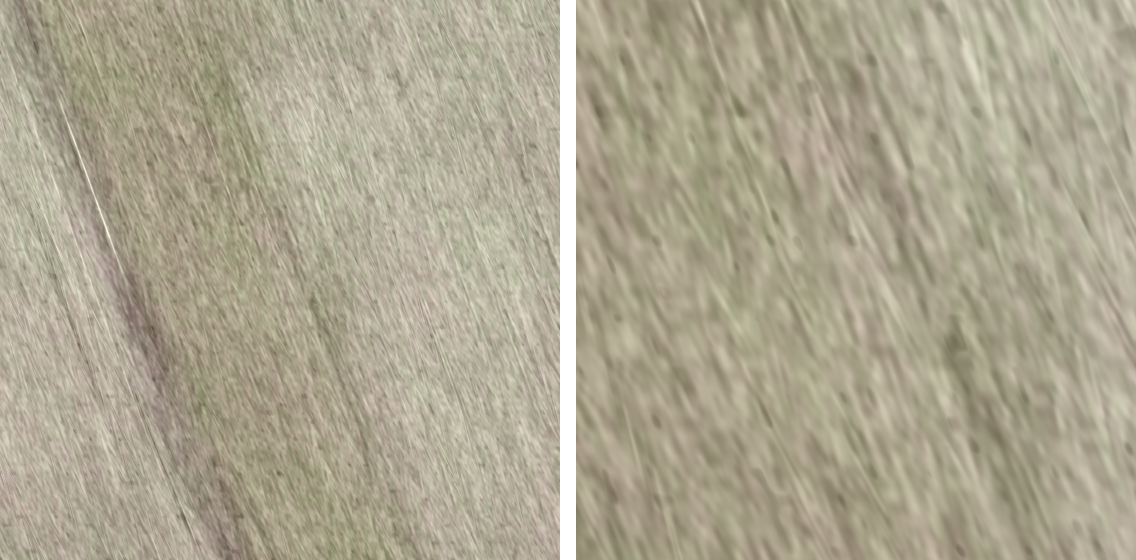
Left: the whole. Right: its middle third, enlarged.
A Shadertoy shader for this texture:

```glsl
// Weathered pale fibrous surface with slanted grain, a dark furrow and fine scratches
#define SLANT 0.37
#define GRAIN 0.15
#define SPECKLE 0.11
#define STREAK 0.13
#define PATCHES 0.11
#define FURROW_DEPTH 0.15
#define SCRATCHES 64
#define PALE vec3(0.722, 0.702, 0.628)
#define OLIVE vec3(0.645, 0.618, 0.515)
#define ROSE vec3(0.700, 0.660, 0.598)

float hash(vec2 p) {
    vec3 q = fract(vec3(p.xyx) * 0.1031);
    q += dot(q, q.yzx + 33.33);
    return fract((q.x + q.y) * q.z);
}

// Value noise centred on zero
float noise(vec2 p) {
    vec2 cell = floor(p), f = fract(p);
    f = f * f * (3.0 - 2.0 * f);
    float low = mix(hash(cell), hash(cell + vec2(1, 0)), f.x);
    float high = mix(hash(cell + vec2(0, 1)), hash(cell + vec2(1, 1)), f.x);
    return mix(low, high, f.y) - 0.5;
}

float fbm(vec2 p) {
    float sum = 0.0, gain = 0.6;
    for (int i = 0; i < 4; i++) {
        sum += gain * noise(p);
        p = p * 2.03 + 17.3;
        gain *= 0.5;
    }
    return sum;
}

// Soft hump of a given centre and half width
float ridge(float x, float centre, float width) {
    float d = (x - centre) / width;
    return exp(-d * d);
}

// Thin line that fades out at both ends
float scratch(vec2 g, float across, float middle, float halfLength, float width) {
    float along = 1.0 - smoothstep(0.4, 1.0, abs(g.y - middle) / halfLength);
    return along * ridge(g.x, across, max(width, 0.6 / iResolution.y));
}

// Scattered scratches, pale ones often with a dark edge
float scratches(vec2 g) {
    float sum = 0.0;
    for (int i = 0; i < SCRATCHES; i++) {
        float id = float(i);
        float across = mix(-0.36, 1.0, hash(vec2(id, 3.0)));
        float middle = hash(vec2(id, 11.0));
        float halfLength = mix(0.06, 0.3, hash(vec2(id, 23.0)));
        float width = mix(0.0010, 0.0022, hash(vec2(id, 31.0)));
        float tilt = 0.03 * (hash(vec2(id, 43.0)) - 0.5);
        float strength = mix(0.05, 0.13, hash(vec2(id, 59.0)));
        across += tilt * (g.y - middle);
        float broken = 0.75 + noise(vec2(id * 7.0, g.y * 35.0));
        float light = hash(vec2(id, 71.0)) < 0.6 ? 1.0 : -0.8;
        sum += light * strength * broken * scratch(g, across, middle, halfLength, width);
        sum -= 0.5 * strength * scratch(g, across - 0.004, middle, halfLength, width * 1.4);
    }
    return sum;
}

void mainImage(out vec4 fragColor, in vec2 fragCoord) {
    vec2 p = fragCoord / iResolution.y;
    // Grain space: x runs across the fibres, y along them
    vec2 g = vec2(p.x - SLANT * (1.0 - p.y), p.y);
    g.x += 0.006 * noise(g * vec2(3.0, 4.0));

    // Broad colour zones
    float patches = fbm(g * vec2(7.0, 4.0) + 5.0);
    float oliveZone = smoothstep(0.0, 0.1, g.x) * (1.0 - smoothstep(0.26, 0.56, g.x + 0.2 * patches));
    float roseZone = smoothstep(0.75, 0.1, p.y + 0.5 * patches);
    vec3 color = mix(PALE, ROSE, 0.8 * roseZone);
    color = mix(color, OLIVE, 0.85 * oliveZone);
    color += PATCHES * patches;

    // Dark furrow, sharp on the left and soft on the right
    float side = g.x - 0.03;
    float spread = side < 0.0 ? 0.030 : mix(0.065, 0.035, p.y);
    float furrow = ridge(side, 0.0, spread) * (0.85 + 0.8 * noise(vec2(g.x * 25.0, g.y * 5.0)));
    color -= FURROW_DEPTH * furrow * vec3(0.88, 1.0, 0.82);

    // Fainter worn track through the middle
    float track = ridge(g.x, 0.355 + 0.04 * (0.6 - g.y), 0.028);
    color -= track * (0.045 + 0.05 * noise(g * vec2(80.0, 8.0)));

    // Long streaks, short fibres and fine speckle
    vec2 s = g + vec2(0.0, 0.12 * noise(vec2(g.x * 70.0, 2.0)));
    float streakArea = 0.75 + 0.8 * track + 0.6 * furrow + noise(g * vec2(9.0, 3.0));
    float detail = STREAK * streakArea * (0.6 * noise(s * vec2(210.0, 10.0)) + 0.5 * noise(s * vec2(95.0, 5.0) + 40.0));
    detail += GRAIN * noise(s * vec2(190.0, 62.0) + 9.0);
    detail += SPECKLE * noise(g * vec2(270.0, 140.0) + 70.0);
    detail -= 0.10 * smoothstep(0.30, 0.48, noise(g * vec2(120.0, 65.0) + 31.0));
    color += detail + scratches(g);

    // Pale lines beside and inside the furrow
    color += 0.10 * scratch(g, -0.022, 0.5, 0.55, 0.0016);
    color += 0.06 * scratch(g, -0.010, 0.4, 0.40, 0.0014);
    color -= 0.09 * scratch(g, 0.034, 0.68, 0.24, 0.0040);
    color += vec3(0.28, 0.31, 0.29) * scratch(g, 0.041, 0.67, 0.21, 0.0018);

    // Slight drift between pink and green fibres
    float tint = noise(g * vec2(110.0, 45.0) + 90.0) + noise(g * vec2(12.0, 7.0) + 20.0);
    color += 0.028 * tint * vec3(0.8, -0.5, 0.7);

    fragColor = vec4(clamp(color, 0.0, 1.0), 1.0);
}
```
